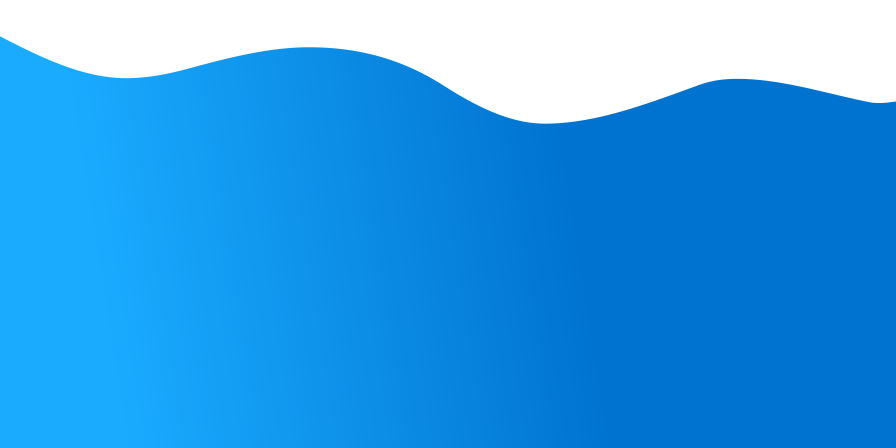
A Shadertoy shader for this background:

```glsl
const vec3 LIGHT_BLUE = vec3(0.10, 0.67, 1.0);
const vec3 DEEP_BLUE = vec3(0.0, 0.45, 0.816);

// Wave knots: position, height, slope
const vec3 KNOTS[10] = vec3[10](
    vec3(0.0, 0.919, -0.52), vec3(0.281, 0.8255, 0.0),
    vec3(0.417, 0.846, 0.27), vec3(0.69, 0.8945, 0.0),
    vec3(0.99, 0.809, -0.64), vec3(1.216, 0.724, 0.0),
    vec3(1.5625, 0.811, 0.36), vec3(1.646, 0.824, 0.0),
    vec3(1.94, 0.772, -0.2), vec3(2.0, 0.7735, 0.13));

// Cubic Hermite curve between two knots
float hermite(vec3 a, vec3 b, float x) {
    float width = b.x - a.x;
    float t = (x - a.x) / width;
    float s = 1.0 - t;
    return mix(a.y, b.y, t * t * (3.0 - 2.0 * t))
         + width * t * s * (a.z * s - b.z * t);
}

float waveHeight(float x) {
    int i = 0;
    while (i < 8 && x > KNOTS[i + 1].x) i++;
    return hermite(KNOTS[i], KNOTS[i + 1], x);
}

void mainImage(out vec4 fragColor, in vec2 fragCoord) {
    // Canvas spans 2 by 1
    vec2 p = fragCoord / iResolution.xy * vec2(2.0, 1.0);

    // Slightly tilted horizontal gradient
    float blend = (p.x - 0.203 + 0.16 * (p.y - 0.5)) / 1.09;
    vec3 water = mix(LIGHT_BLUE, DEEP_BLUE, clamp(blend, 0.0, 1.0));

    // White sky above the antialiased wave
    float sky = clamp((p.y - waveHeight(p.x)) * iResolution.y + 0.5, 0.0, 1.0);
    fragColor = vec4(mix(water, vec3(1.0), sky), 1.0);
}
```
